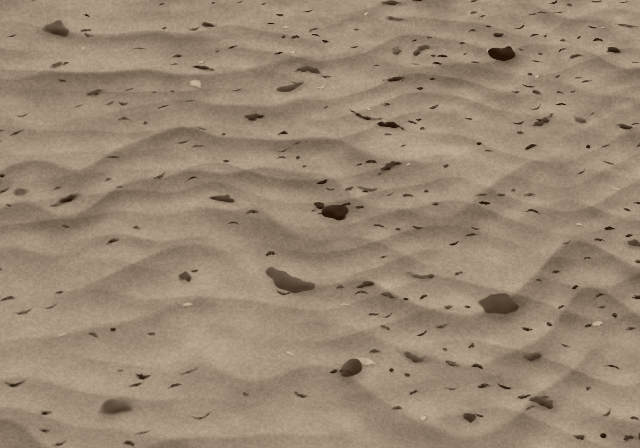
Write a WebGL 1 fragment shader that draws this texture.

```glsl
precision highp float;
// Wind-rippled beach sand seen at a low angle, strewn with bark, twigs and shells.
// Warped sawtooth bands shade the sand; jittered grids of bent ellipses scatter
// the debris, all in a ground space that shrinks features towards the top.
uniform vec2 u_resolution;

float hash(vec2 p) {
  vec3 q = fract(p.xyx * 0.1031);
  q += dot(q, q.yzx + 33.33);
  return fract((q.x + q.y) * q.z);
}

float noise(vec2 p) {
  vec2 i = floor(p), f = fract(p);
  f = f * f * (3.0 - 2.0 * f);
  return mix(mix(hash(i), hash(i + vec2(1, 0)), f.x),
             mix(hash(i + vec2(0, 1)), hash(i + vec2(1, 1)), f.x), f.y);
}

// Shaded faces below each crest: sharp upper rim, long fade downwards
float duneFaces(vec2 ground, float rate, float seed) {
  float warp = 1.7 * noise(ground * vec2(3.2, 2.0) + seed)
             + 0.6 * noise(ground * vec2(8.0, 5.0) + seed);
  float phase = ground.y * rate + warp;
  float f = fract(phase);
  float amount = noise(vec2(ground.x * 3.5, floor(phase) * 3.7 + seed));
  return smoothstep(0.1, 0.8, f) * (1.0 - smoothstep(0.87, 1.0, f))
       * smoothstep(0.1, 0.85, amount);
}

// Lays one grid of debris over the sand tone
float addDebris(float tone, vec2 ground, float scale, float density, float blur) {
  vec2 g = ground * scale;
  vec2 home = floor(g);
  float ragged = noise(g * vec2(9.0, 14.0)) - 0.5;
  for (int j = -1; j <= 1; j++) {
    for (int i = -1; i <= 1; i++) {
      vec2 cell = home + vec2(i, j);
      vec2 key = cell + scale * 7.3;
      float cluster = noise(cell / scale * 5.0 + 17.0);
      float right = smoothstep(4.3, 5.6, cell.x / scale);
      float chance = density * (0.35 + 1.3 * cluster) * (0.55 + 0.8 * right);
      if (hash(key) > chance) continue;

      vec2 center = cell + 0.15 + 0.7 * vec2(hash(key + 11.0), hash(key + 23.0));
      float angle = 0.95 * (hash(key + 37.0) - 0.42);
      float c = cos(angle), s = sin(angle);
      vec2 r = mat2(c, -s, s, c) * (g - center);
      vec2 size = vec2(mix(0.1, 0.31, hash(key + 41.0)),
                       mix(0.035, 0.1, hash(key + 53.0)));
      r.y += (hash(key + 61.0) - 0.5) * 2.2 * r.x * r.x;

      // Soft contact shadow, then the lit body with a ragged outline
      float shade = length((r + vec2(-0.02, 0.035)) / (size * 1.5));
      tone -= 0.1 * (1.0 - smoothstep(0.3, 1.2, shade));
      float edge = (length(r / size) - 1.0 + ragged * 0.8) * size.y;
      float w = blur * scale;
      float cover = 1.0 - smoothstep(-w, w, edge);
      float kind = hash(key + 71.0);
      float body = mix(-0.47, -0.25, hash(key + 83.0))
                 + 0.09 * clamp(r.y / size.y, -1.0, 1.0) + 0.14 * ragged;
      if (kind > 0.94) body = 0.14 + 0.1 * ragged;
      tone = mix(tone, body, cover * mix(0.75, 1.0, kind));
    }
  }
  return tone;
}

void main() {
  vec2 uv = gl_FragCoord.xy / u_resolution.y;
  float across = gl_FragCoord.x / u_resolution.x;
  vec2 ground = vec2((uv.x - 0.71) * (0.85 + 0.5 * uv.y) + 5.0,
                     uv.y * (0.8 + 0.4 * uv.y));

  // Sand relief: broad dunes, ripples, and trampled mottling on the right
  float tone = 0.045 - 0.135 * duneFaces(ground, 8.0, 3.0);
  tone += 0.02 - 0.085 * duneFaces(ground, 15.0, 29.0);
  tone += 0.06 * (noise(ground * vec2(3.0, 6.0) + 40.0) - 0.5);
  tone += mix(0.03, 0.09, across) * (noise(ground * vec2(19.0, 38.0)) - 0.5);
  tone += 0.02 * (across - 0.5) - 0.018;

  // Grain
  tone += 0.045 * (noise(uv * vec2(130.0, 210.0)) - 0.5);
  tone += 0.055 * (noise(uv * 340.0 + 9.0) - 0.5);

  // Debris from crumbs to driftwood, less in focus on the left
  float blur = mix(0.0045, 0.0016, smoothstep(0.0, 0.55, across));
  tone = addDebris(tone, ground, 23.0, 0.27, blur * 0.7);
  tone = addDebris(tone, ground, 9.5, 0.25, blur);
  tone = addDebris(tone, ground, 4.2, 0.22, blur * 1.2);

  vec3 sand = vec3(0.62, 0.55, 0.47);
  vec3 color = sand + max(tone, -0.48) * vec3(1.0, 0.98, 0.92);
  gl_FragColor = vec4(color, 1.0);
}
```
